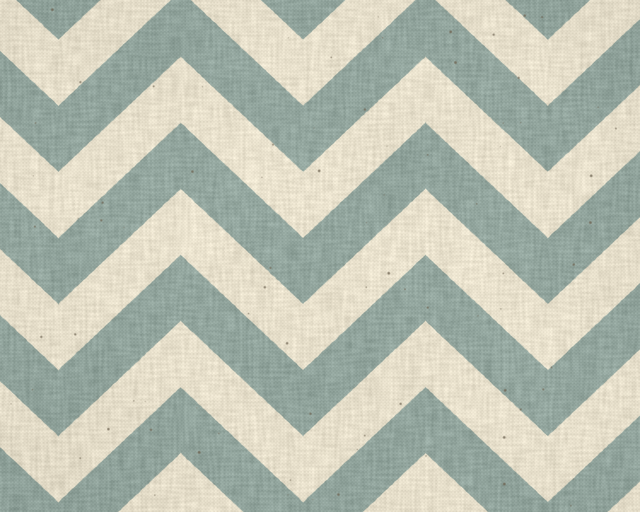
Write a Shadertoy shader that draws this pattern.

```glsl
// Two-tone chevron print on woven cotton: a triangle wave offsets horizontal
// bands, whose distance to the edge gives a smooth, slightly ragged outline.
// Stretched gradient noise makes the threads; hashed cells scatter seed flecks.

#define ZIG_WIDTH    0.478    // one zigzag across, in canvas heights
#define ZIG_HEIGHT   0.2248   // valley to peak
#define BAND_PERIOD  0.2581   // one teal plus one cream band
#define VALLEY       vec2(0.114, 0.6645)
#define TEAL         vec3(0.568, 0.642, 0.612)
#define CREAM        vec3(0.902, 0.872, 0.792)
#define FLECK_COLOR  vec3(0.43, 0.39, 0.32)
#define THREADS      150.0    // weave repeats per canvas height
#define THREAD_TONE  0.060
#define WEAVE_TONE   0.022
#define FLECK_CELLS  22.0
#define FLECK_CHANCE 0.13

vec2 hash2(vec2 cell) {
    vec3 q = fract(cell.xyx * vec3(0.1031, 0.1030, 0.0973));
    q += dot(q, q.yzx + 33.33);
    return fract((q.xx + q.yz) * q.zy);
}

float cornerSlope(vec2 cell, vec2 offset) {
    float angle = 6.28318 * hash2(cell).x;
    return dot(vec2(cos(angle), sin(angle)), offset);
}

float gradientNoise(vec2 p) {
    vec2 i = floor(p), f = p - i;
    vec2 u = f * f * f * (f * (f * 6.0 - 15.0) + 10.0);
    vec2 e = vec2(1.0, 0.0);
    return mix(mix(cornerSlope(i, f), cornerSlope(i + e, f - e), u.x),
               mix(cornerSlope(i + e.yx, f - e.yx),
                   cornerSlope(i + e.xx, f - e.xx), u.x), u.y);
}

// Signed distance to the nearest band edge, positive inside teal
float chevronDistance(vec2 p) {
    float zigzag = 1.0 - abs(2.0 * fract((p.x - VALLEY.x) / ZIG_WIDTH) - 1.0);
    float band = (p.y - VALLEY.y - ZIG_HEIGHT * zigzag) / BAND_PERIOD;
    float slope = 2.0 * ZIG_HEIGHT / ZIG_WIDTH;
    float vertical = (0.25 - abs(fract(band + 0.25) - 0.5)) * BAND_PERIOD;
    return vertical / sqrt(1.0 + slope * slope);
}

// Brightness offset of the cloth: warp, weft, crossings and broad shading
float clothTone(vec2 p, float pixel) {
    float warp = gradientNoise(p * vec2(185.0, 22.0) + 11.3);
    float weft = gradientNoise(p * vec2(26.0, 190.0) + 47.7);
    float slub = gradientNoise(p * vec2(75.0, 5.0) + 83.1);
    vec2 phase = 6.28318 * THREADS * p + 1.2 * vec2(warp, weft);
    float visible = 1.0 - smoothstep(0.35, 0.5, THREADS * pixel);
    float weave = sin(phase.x) * sin(phase.y) * visible;
    float shade = 0.02 * gradientNoise(p * 2.5 + 5.0);
    return THREAD_TONE * (warp + weft + 0.45 * slub) + WEAVE_TONE * weave + shade;
}

// Coverage of small seed flecks, at most one per cell
float fleckMask(vec2 p, float pixel) {
    vec2 cell = floor(p * FLECK_CELLS);
    vec2 pick = hash2(cell + 19.0);
    vec2 center = 0.2 + 0.6 * hash2(cell + 61.0);
    vec2 offset = (p * FLECK_CELLS - cell - center) / FLECK_CELLS;
    float radius = mix(0.0010, 0.0026, pick.y * pick.y);
    float dotShape = 1.0 - smoothstep(-pixel, pixel, length(offset) - radius);
    return dotShape * step(pick.x, FLECK_CHANCE) * mix(0.35, 0.8, pick.y);
}

void mainImage(out vec4 fragColor, in vec2 fragCoord) {
    float pixel = 1.0 / iResolution.y;
    vec2 p = fragCoord * pixel;

    // Printed bands, with ink creeping along the threads at the edge
    float ragged = 0.0012 * gradientNoise(p * 120.0);
    float edge = max(0.8 * pixel, 0.0013);
    float ink = smoothstep(-edge, edge, chevronDistance(p) + ragged);
    vec3 color = mix(CREAM, TEAL, ink);

    // Cloth surface
    color += clothTone(p, pixel);
    color = mix(color, FLECK_COLOR, fleckMask(p, pixel));

    // Gentle falloff toward the corners
    vec2 fromCenter = fragCoord / iResolution.xy - 0.5;
    color *= 1.01 - 0.06 * dot(fromCenter, fromCenter);

    fragColor = vec4(clamp(color, 0.0, 1.0), 1.0);
}
```
